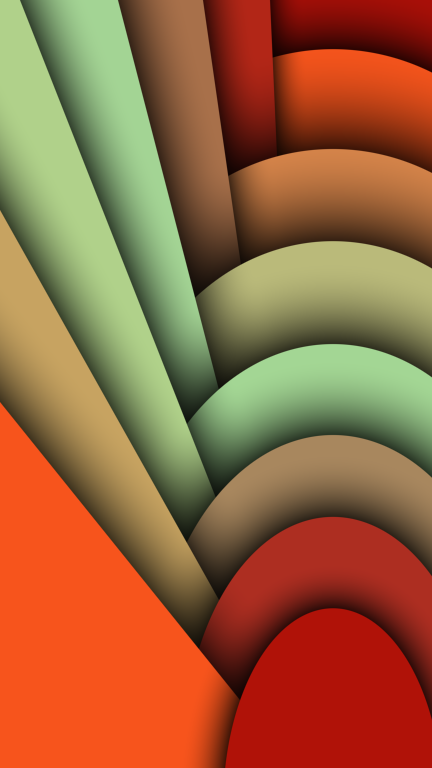
A WebGL 2 fragment shader for this background:

```glsl
#version 300 es
precision highp float;

uniform vec2 u_resolution;
out vec4 outColor;

// Lengths are in canvas heights; layers run from back to front.
const int ARCHES = 7;
const int STRIPS = 6;
const float ARCH_X = 0.4336;
const float ARCH_SHADE = 0.76;
const float STRIP_SHADE = 0.70;
const vec3 BACKDROP = vec3(0.66, 0.06, 0.03);

// Arches: apex height, half axes, shadow reach, colour
const float APEX[ARCHES] = float[](0.936, 0.806, 0.686, 0.552, 0.4336, 0.327, 0.208);
const vec2 RADII[ARCHES] = vec2[](
  vec2(0.293, 0.299), vec2(0.293, 0.306), vec2(0.286, 0.332), vec2(0.267, 0.349),
  vec2(0.237, 0.346), vec2(0.195, 0.310), vec2(0.143, 0.2565));
const float ARCH_REACH[ARCHES] = float[](0.09, 0.14, 0.135, 0.11, 0.10, 0.085, 0.06);
const vec3 ARCH_COLOR[ARCHES] = vec3[](
  vec3(0.96, 0.33, 0.11), vec3(0.84, 0.52, 0.29), vec3(0.73, 0.73, 0.48),
  vec3(0.64, 0.84, 0.58), vec3(0.66, 0.53, 0.37), vec3(0.68, 0.18, 0.13),
  vec3(0.69, 0.07, 0.03));

// Strips: right edge as (x at the top, drift per unit of descent), shadow reach, colour
const vec2 EDGE[STRIPS] = vec2[](
  vec2(0.3516, 0.045), vec2(0.2643, 0.1434), vec2(0.1536, 0.259),
  vec2(0.026, 0.3936), vec2(-0.1535, 0.5615), vec2(-0.4216, 0.8054));
const float STRIP_REACH[STRIPS] = float[](0.045, 0.06, 0.085, 0.08, 0.085, 0.10);
const vec3 STRIP_COLOR[STRIPS] = vec3[](
  vec3(0.70, 0.15, 0.09), vec3(0.66, 0.44, 0.29), vec3(0.64, 0.83, 0.58),
  vec3(0.69, 0.82, 0.54), vec3(0.78, 0.64, 0.38), vec3(0.97, 0.33, 0.11));

// Approximate signed distance to an ellipse, negative inside
float ellipseDistance(vec2 p, vec2 radii) {
  float f = length(p / radii);
  return f * (f - 1.0) / max(length(p / (radii * radii)), 1e-4);
}

// Signed distance to a slanted edge, positive to its right
float edgeDistance(vec2 p, vec2 edge) {
  float x = edge.x + edge.y * (1.0 - p.y);
  return (p.x - x) / sqrt(1.0 + edge.y * edge.y);
}

// Casts a soft shadow on what lies behind, then lays the shape over it
vec3 layPaper(vec3 behind, vec3 paper, float d, float reach, float shade) {
  float nearness = 1.0 - clamp(d / reach, 0.0, 1.0);
  float softness = 0.75 / u_resolution.y;
  behind *= 1.0 - shade * nearness * nearness;
  return mix(paper, behind, smoothstep(-softness, softness, d));
}

void main() {
  vec2 p = gl_FragCoord.xy / u_resolution.y;
  vec3 color = BACKDROP;

  // Alternate arches and strips so that each overlaps the one before
  for (int i = 0; i < ARCHES; i++) {
    vec2 center = vec2(ARCH_X, APEX[i] - RADII[i].y);
    float arch = ellipseDistance(p - center, RADII[i]);
    color = layPaper(color, ARCH_COLOR[i], arch, ARCH_REACH[i], ARCH_SHADE);

    if (i < STRIPS) {
      float strip = edgeDistance(p, EDGE[i]);
      color = layPaper(color, STRIP_COLOR[i], strip, STRIP_REACH[i], STRIP_SHADE);
    }
  }

  outColor = vec4(color, 1.0);
}
```
